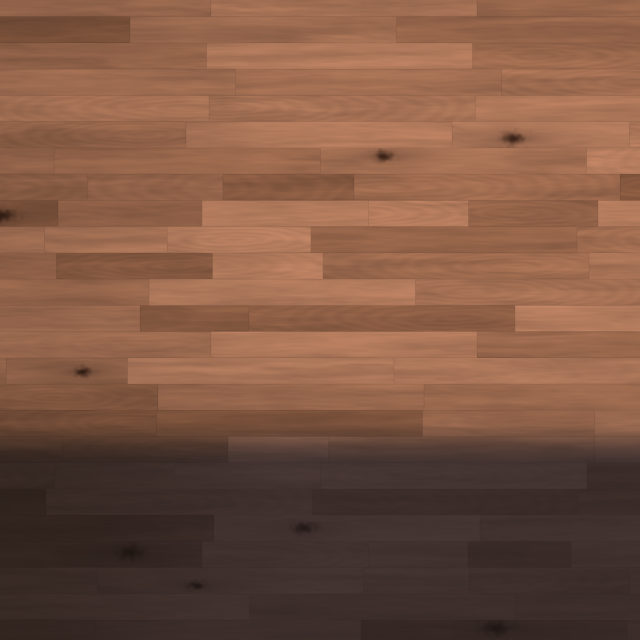
Give the GLSL for this texture, as a Shadertoy shader.

```glsl
const float ROW_HEIGHT = 0.0410;
const float ROW_START = 0.031;
const float PLANK_LENGTH = 0.416;
const float SPLIT_CHANCE = 0.28;
const float KNOT_CHANCE = 0.13;
const float SEAM_WIDTH = 0.0011;
const float SEAM_DEPTH = 0.10;
const float GRAIN_DEPTH = 0.17;
const float SHADOW_LOW = 0.275;
const float SHADOW_HIGH = 0.350;
const vec3 WOOD_DARK = vec3(0.455, 0.295, 0.205);
const vec3 WOOD_LIGHT = vec3(0.690, 0.475, 0.360);
const vec3 WOOD_MEAN = vec3(0.595, 0.400, 0.300);
const vec3 KNOT_COLOR = vec3(0.170, 0.090, 0.060);
const vec3 SHADOW_TINT = vec3(0.405, 0.455, 0.575);
const vec3 SHADOW_LEFT = vec3(0.84, 0.82, 0.75);

float hash(vec2 p) {
    vec3 q = fract(p.xyx * vec3(0.1031, 0.1030, 0.0973));
    q += dot(q, q.yzx + 33.33);
    return fract((q.x + q.y) * q.z);
}

float noise(vec2 p) {
    vec2 i = floor(p), f = fract(p);
    f = f * f * (3.0 - 2.0 * f);
    return mix(mix(hash(i), hash(i + vec2(1, 0)), f.x),
               mix(hash(i + vec2(0, 1)), hash(i + vec2(1, 1)), f.x), f.y);
}

float fbm(vec2 p) {
    float sum = 0.0, amp = 0.5;
    for (int i = 0; i < 4; i++) {
        sum += amp * noise(p);
        p = p * 2.03 + 17.1;
        amp *= 0.5;
    }
    return sum;
}

vec3 woodFloor(vec2 p) {
    // Staggered rows, some planks cut in two
    float rowPos = (p.y - ROW_START) / ROW_HEIGHT + 40.0;
    float row = floor(rowPos);
    float along = p.x / PLANK_LENGTH + 8.0 + hash(vec2(row, 3.7));
    vec2 id = vec2(floor(along), row);
    vec2 cell = vec2(fract(along), fract(rowPos));
    float left = 0.0, right = 1.0;
    if (hash(id + 51.0) < SPLIT_CHANCE) {
        float cut = mix(0.3, 0.7, hash(id + 23.0));
        if (cell.x < cut) right = cut;
        else { left = cut; id.x += 60.0; }
    }
    float seed = hash(id + 9.0);

    // Knot: dark core, soft halo and grain bent around it
    vec2 center = vec2(mix(left, right, mix(0.2, 0.8, hash(id + 5.0))),
                       mix(0.3, 0.7, hash(id + 13.0)));
    vec2 d = (cell - center) * vec2(PLANK_LENGTH, ROW_HEIGHT);
    float hasKnot = step(hash(id + 31.0), KNOT_CHANCE);
    float size = mix(0.004, 0.010, hash(id + 37.0));
    float ragged = 0.65 + 0.7 * noise(p * 170.0);
    float r = length(d * vec2(0.55, 1.0)) / (size * ragged);
    float core = hasKnot * exp(-r * r);
    float halo = hasKnot * exp(-length(d * vec2(0.22, 1.0)) / (size * 1.5));

    // Long grain, fine fibres and arched figure
    vec2 g = p + vec2(0.0, halo * d.y * -0.6) + seed * vec2(37.0, 19.0);
    float streak = fbm(g * vec2(5.0, 85.0) + 1.5 * fbm(g * vec2(7.0, 22.0))) - 0.47;
    float fibre = noise(g * vec2(34.0, 360.0)) - 0.5;
    float blotch = fbm(g * vec2(9.0, 25.0)) - 0.47;
    vec2 arch = vec2((cell.x - seed) * 1.5, cell.y - 0.5);
    float rings = sin(48.0 * length(arch) + 9.0 * fbm(g * vec2(14.0, 50.0)));
    float figure = smoothstep(0.45, 0.9, hash(id + 71.0));
    float grain = 1.6 * streak + 0.30 * fibre + 0.7 * blotch + 0.13 * figure * rings;

    // Tone of the plank
    float tone = mix(0.08, 1.0, pow(hash(id + 87.0), 0.65));
    vec3 color = mix(WOOD_DARK, WOOD_LIGHT, tone);
    color *= 1.0 + GRAIN_DEPTH * grain;
    color *= 1.0 - halo * (0.22 + 0.5 * max(streak, 0.0));
    color = mix(color, KNOT_COLOR, 0.85 * core);

    // Faint seams
    float sideGap = min(cell.x - left, right - cell.x) * PLANK_LENGTH;
    float edgeGap = min(cell.y, 1.0 - cell.y) * ROW_HEIGHT;
    float seam = 1.0 - smoothstep(0.0, SEAM_WIDTH, min(sideGap, edgeGap));
    return color * (1.0 - SEAM_DEPTH * seam);
}

vec3 lightFloor(vec3 color, vec2 p) {
    // Warm light, weaker at the left and near the shadow
    float glow = mix(0.93, 1.03, smoothstep(0.0, 0.6, p.x));
    glow *= mix(0.91, 1.0, smoothstep(0.34, 0.50, p.y));
    glow *= mix(1.0, 0.95, smoothstep(0.88, 1.0, p.y));
    // Broad soft shadow with muted contrast
    vec3 shaded = mix(color, WOOD_MEAN, 0.30) * SHADOW_TINT;
    shaded *= mix(SHADOW_LEFT, vec3(1.0), smoothstep(0.0, 0.5, p.x));
    shaded *= mix(0.94, 1.03, smoothstep(0.0, 0.2, p.y));
    return mix(shaded, color * glow, smoothstep(SHADOW_LOW, SHADOW_HIGH, p.y));
}

void mainImage(out vec4 fragColor, in vec2 fragCoord) {
    vec3 sum = vec3(0.0);
    // Four samples smooth every edge
    for (int i = 0; i < 4; i++) {
        vec2 offset = vec2(i % 2, i / 2) * 0.5 - 0.25;
        vec2 p = (fragCoord + offset) / iResolution.xy;
        sum += lightFloor(woodFloor(p), p);
    }
    fragColor = vec4(sum * 0.25, 1.0);
}
```
